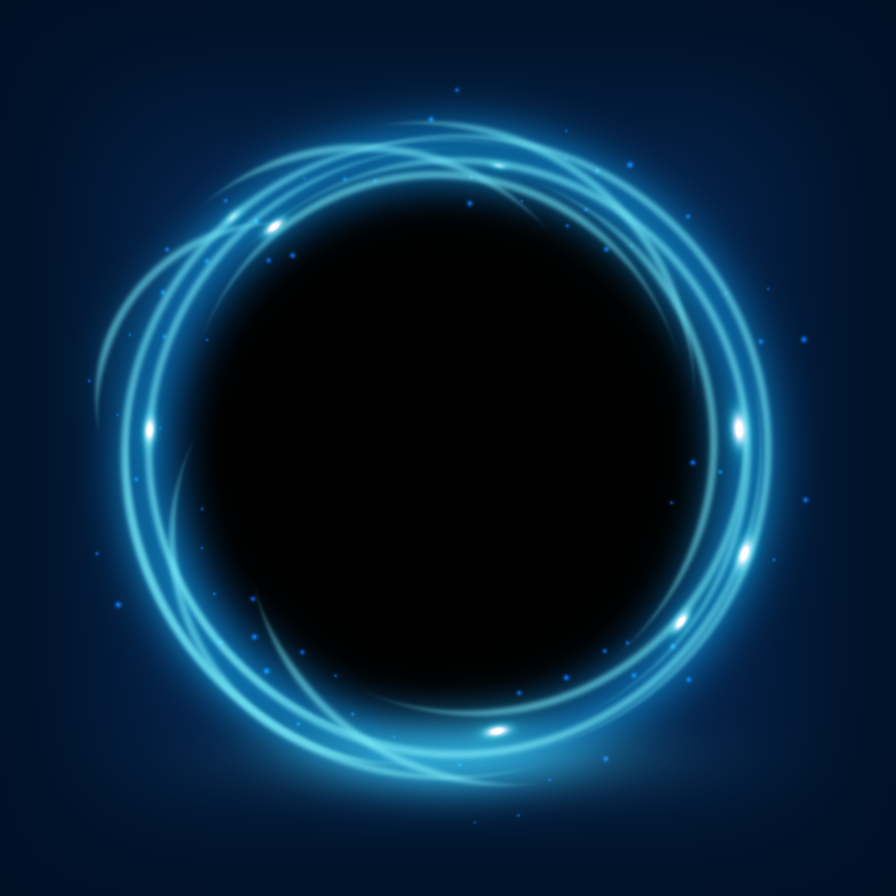
This background is drawn by a WebGL 1 fragment shader. Its source:

```glsl
precision highp float;
uniform vec2 u_resolution;

#define LINE_WIDTH 0.0046
#define GLOW_WIDTH 0.017
#define GLOW_GAIN 0.14
#define RING_RADIUS 0.338
#define HALO_WIDTH 0.042
#define SPARK_CELLS 21.0
#define SPARK_SIZE 0.0026
#define SPARK_CHANCE 0.45

const vec3 NAVY = vec3(0.016, 0.125, 0.275);
const vec3 MIDNIGHT = vec3(0.0, 0.065, 0.15);
const vec3 HALO_BLUE = vec3(0.01, 0.21, 0.37);
const vec3 CYAN = vec3(0.06, 0.55, 0.76);
const vec3 PALE_CYAN = vec3(0.42, 0.82, 0.88);
const vec3 SPARK_BLUE = vec3(0.03, 0.38, 0.95);

vec2 hash2(vec2 cell) {
  vec3 h = fract(cell.xyx * vec3(0.1031, 0.103, 0.0973));
  h += dot(h, h.yzx + 33.33);
  return fract((h.xx + h.yz) * h.zy);
}

vec3 screenBlend(vec3 base, vec3 light) {
  return 1.0 - (1.0 - base) * (1.0 - clamp(light, 0.0, 1.0));
}

// Tapered arc, angles in degrees: x is the bright line, y its soft glow
vec2 arc(vec2 p, vec2 center, float radius, float middle, float halfSpan) {
  vec2 d = p - center;
  float m = radians(middle);
  float away = acos(clamp(dot(d / max(length(d), 0.0001), vec2(cos(m), sin(m))), -1.0, 1.0));
  float fade = 1.0 - smoothstep(0.35, 1.0, away / radians(halfSpan));
  float dist = abs(length(d) - radius);
  float line = dist / (LINE_WIDTH * mix(0.45, 1.0, fade));
  return fade * vec2(exp(-line * line), GLOW_GAIN * exp(-dist / GLOW_WIDTH));
}

// Hot spot stretched along the ring
float flare(vec2 p, vec2 center, float size) {
  vec2 radial = normalize(center);
  vec2 d = p - center;
  vec2 local = vec2(dot(d, radial), dot(d, vec2(-radial.y, radial.x)));
  float k = length(local / vec2(0.55, 1.25)) / size;
  return exp(-k * k) + 0.4 * exp(-k * 0.9);
}

// One jittered dot per cell, kept near the ring
float sparks(vec2 p) {
  vec2 cell = floor(p * SPARK_CELLS);
  vec2 seed = hash2(cell + 71.0);
  vec2 traits = hash2(cell + 137.0);
  vec2 center = (cell + 0.2 + 0.6 * seed) / SPARK_CELLS;
  float r = length(center);
  float band = smoothstep(0.23, 0.29, r) * (1.0 - smoothstep(0.37, 0.45, r));
  float k = length(p - center) / (SPARK_SIZE * mix(0.6, 1.3, traits.y));
  return step(traits.x, SPARK_CHANCE * band) * exp(-k * k) * mix(0.5, 1.0, traits.y);
}

void main() {
  vec2 p = (gl_FragCoord.xy - 0.5 * u_resolution) / min(u_resolution.x, u_resolution.y);
  float r = length(p - vec2(0.0, -0.005));

  // Backdrop with dark edges and a black disc
  vec2 edge = smoothstep(0.25, 0.54, abs(p));
  vec3 color = mix(NAVY, MIDNIGHT, 1.0 - (1.0 - edge.x) * (1.0 - edge.y));
  color *= smoothstep(0.25, 0.355, r);

  // Halo and the pool of light below
  float halo = (r - RING_RADIUS) / HALO_WIDTH;
  color = screenBlend(color, HALO_BLUE * exp(-halo * halo));
  vec2 pool = (p - vec2(0.015, -0.345)) / vec2(0.18, 0.042);
  color = screenBlend(color, vec3(0.14, 0.42, 0.52) * exp(-dot(pool, pool)));

  // Wide sweeps around the ring
  vec2 light = arc(p, vec2(0.008, -0.001), 0.349, 20.0, 100.0);
  light += arc(p, vec2(-0.009, -0.008), 0.352, 170.0, 100.0);
  light += arc(p, vec2(0.008, -0.005), 0.326, 35.0, 105.0);
  light += arc(p, vec2(0.008, -0.001), 0.341, -85.0, 105.0);
  light += arc(p, vec2(0.001, -0.008), 0.360, 225.0, 65.0);
  light += arc(p, vec2(0.001, -0.001), 0.335, 180.0, 95.0);

  // Shorter crossing strands: top, right, then lower left
  light += arc(p, vec2(-0.096, 0.055), 0.280, 86.0, 46.0);
  light += arc(p, vec2(-0.012, 0.025), 0.280, 88.0, 75.0);
  light += arc(p, vec2(-0.031, 0.057), 0.306, 50.0, 52.0);
  light += arc(p, vec2(-0.188, 0.047), 0.204, 138.0, 54.0);
  light += arc(p, vec2(-0.016, 0.005), 0.3125, 10.0, 62.0);
  light += arc(p, vec2(0.026, 0.010), 0.306, -50.0, 66.0);
  light += arc(p, vec2(-0.055, -0.099), 0.253, 215.0, 64.0);
  light += arc(p, vec2(0.073, -0.076), 0.300, 235.0, 42.0);
  color = screenBlend(color, CYAN * (1.0 - exp(-light.y * 1.3)));
  color = screenBlend(color, PALE_CYAN * (1.0 - exp(-light.x * 0.85)));

  // Hot spots
  float hot = flare(p, vec2(0.325, 0.021), 0.016);
  hot += flare(p, vec2(0.331, -0.118), 0.014);
  hot += flare(p, vec2(0.260, -0.194), 0.011);
  hot += flare(p, vec2(0.055, -0.316), 0.012);
  hot += flare(p, vec2(-0.333, 0.020), 0.012);
  hot += flare(p, vec2(-0.194, 0.247), 0.011);
  hot += 0.6 * flare(p, vec2(-0.240, 0.258), 0.009);
  hot += 0.6 * flare(p, vec2(0.057, 0.315), 0.007);
  color = screenBlend(color, vec3(hot * hot * 0.8, hot * 0.85, hot));

  color = screenBlend(color, SPARK_BLUE * sparks(p));
  gl_FragColor = vec4(color, 1.0);
}
```
